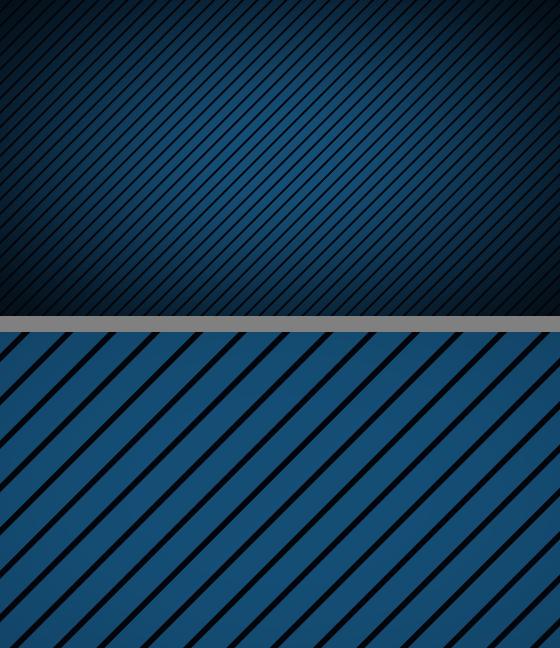
Top, the full canvas; bottom, a detail of the centre.
Give the GLSL for this pattern, as a Shadertoy shader.

```glsl
// Thin dark diagonal lines, evenly spaced over a blue ground.
// The lines are a repeated distance along the axis across them; an
// elliptical falloff fades the ground from bright centre to dark corners.

// Distance to the nearest rising 45 degree line; the centre lies between two lines.
float lineDistance(vec2 p, float spacing) {
    float across = (p.x - p.y) * 0.70711;
    return abs(fract(across / spacing) - 0.5) * spacing;
}

// Light at the centre, 1 fading to 0 towards the corners.
float centreGlow(vec2 p) {
    return 1.0 - smoothstep(0.06, 0.82, length(p * vec2(0.62, 1.0)));
}

void mainImage(out vec4 fragColor, in vec2 fragCoord) {
    // Canvas height is one unit, origin moved to the centre.
    vec2 p = (fragCoord - 0.5 * iResolution.xy) / iResolution.y;
    float pixel = 1.0 / iResolution.y;
    float glow = centreGlow(p);

    // Ground and line colours under the same light
    vec3 ground = mix(vec3(0.015, 0.05, 0.085), vec3(0.08, 0.305, 0.46), glow);
    vec3 ink = mix(vec3(0.006, 0.014, 0.03), vec3(0.012, 0.02, 0.045), glow);

    // Lines with edges softened over one pixel
    float edge = lineDistance(p, 0.03233) - 0.0031;
    float line = 1.0 - smoothstep(-0.6 * pixel, 0.6 * pixel, edge);

    fragColor = vec4(mix(ground, ink, line), 1.0);
}
```
